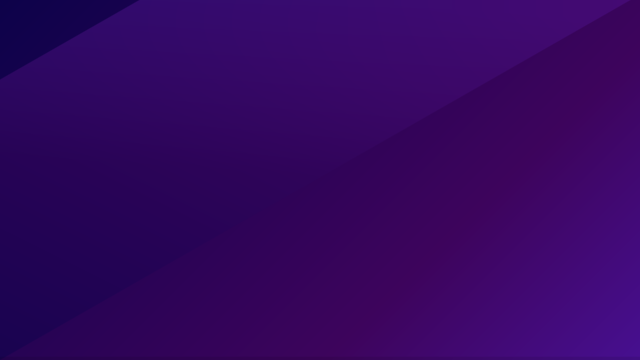
Reproduce this background procedurally as a Shadertoy shader.

```glsl
// A dark violet backdrop: a diagonal navy-plum-violet gradient, crossed by
// a wide slanted band. Half-plane distances cut the band, which has its own
// gradient and a violet glow along the top of the canvas.

// Diagonal gradient behind the band
const vec3 NAVY = vec3(0.05, 0.006, 0.29);
const vec3 PLUM = vec3(0.24, 0.015, 0.363);
const vec3 VIOLET = vec3(0.278, 0.06, 0.565);
const float PLUM_STOP = 0.69;

// Band gradient and its top glow
const vec3 BAND_DARK = vec3(0.09, 0.01, 0.31);
const vec3 BAND_PLUM = vec3(0.225, 0.017, 0.367);
const vec3 GLOW_LEFT = vec3(0.175, 0.044, 0.427);
const vec3 GLOW_RIGHT = vec3(0.268, 0.04, 0.45);
const vec3 BAND_RAMP = vec3(0.62, 0.70, 0.05); // per width, per height, offset
const float GLOW_START = 0.57;
const float GLOW_END = 1.06;
const float GLOW_TILT = 0.12;

// Edges, in canvas fractions
const float EDGE_SLOPE = 1.015;
const float UPPER_EDGE = 0.779;
const float LOWER_EDGE = 0.0;
const float STRIP_HEIGHT = 0.009;
const float STRIP_SHADE = 0.9;

vec3 diagonalGradient(float t) {
    vec3 firstPart = mix(NAVY, PLUM, clamp(t / PLUM_STOP, 0.0, 1.0));
    float secondPart = clamp((t - PLUM_STOP) / (1.0 - PLUM_STOP), 0.0, 1.0);
    return mix(firstPart, VIOLET, secondPart);
}

vec3 bandColor(vec2 uv) {
    float ramp = clamp(dot(uv, BAND_RAMP.xy) + BAND_RAMP.z, 0.0, 1.0);
    vec3 body = mix(BAND_DARK, BAND_PLUM, ramp);
    vec3 glow = mix(GLOW_LEFT, GLOW_RIGHT, uv.x);
    float rise = (uv.y + GLOW_TILT * uv.x - GLOW_START) / (GLOW_END - GLOW_START);
    return mix(body, glow, clamp(rise, 0.0, 1.0));
}

// Smooth coverage of the area above a slanted line
float aboveLine(vec2 uv, float offset, float softness) {
    return smoothstep(-softness, softness, uv.y - offset - EDGE_SLOPE * uv.x);
}

void mainImage(out vec4 fragColor, in vec2 fragCoord) {
    vec2 uv = fragCoord / iResolution.xy;
    float softness = 1.0 / iResolution.y;

    // Background runs at 45 degrees from the upper left to the lower right
    float t = (fragCoord.x + iResolution.y - fragCoord.y) / (iResolution.x + iResolution.y);
    vec3 color = diagonalGradient(t);

    // Slanted band between two parallel edges
    float band = aboveLine(uv, LOWER_EDGE, softness) * (1.0 - aboveLine(uv, UPPER_EDGE, softness));
    color = mix(color, bandColor(uv), band);

    // Thin shade along the bottom
    float strip = 1.0 - smoothstep(STRIP_HEIGHT - softness, STRIP_HEIGHT + softness, uv.y);
    color *= mix(1.0, STRIP_SHADE, strip);

    fragColor = vec4(color, 1.0);
}
```
